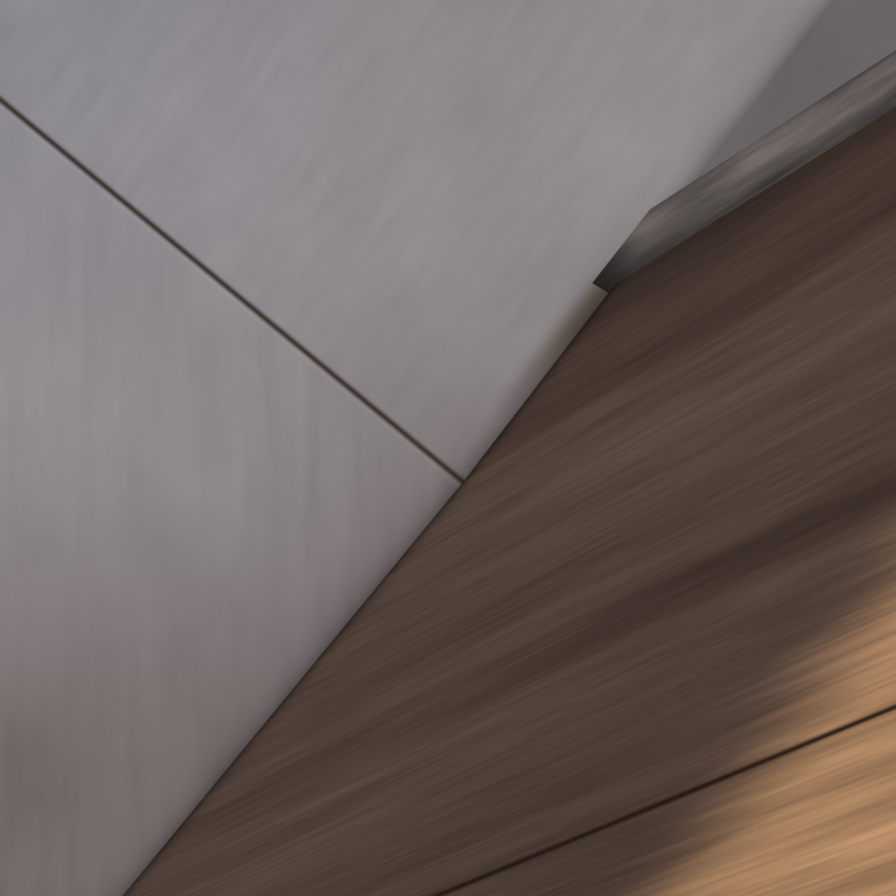
Write a WebGL 2 fragment shader that draws this texture.

```glsl
#version 300 es
precision highp float;
// Corner of a room: two brushed plaster panels meeting a wooden floor, with a grey skirting board.
// Half planes shape the surfaces; the boards fan out from one vanishing point,
// and stretched value noise gives the wood grain and the plaster strokes.

#define VANISH vec2(-2.11, -1.07)
#define JOINT vec2(0.517, 0.462)
#define SKIRT_BASE 0.627
#define BOARD_SEAM 0.4120
#define GRAIN_AMOUNT 0.13
#define PLASTER_AMOUNT 0.035
#define WALL_LIGHT vec3(0.565, 0.545, 0.555)
#define WALL_DARK vec3(0.430, 0.385, 0.380)
#define WOOD_DARK vec3(0.245, 0.190, 0.168)
#define WOOD_MID vec3(0.345, 0.280, 0.248)
#define WOOD_LIT vec3(0.640, 0.490, 0.360)
#define SKIRT_GREY vec3(0.415, 0.385, 0.375)

uniform vec2 u_resolution;
out vec4 fragColor;

float hash(vec2 p) {
    vec3 q = fract(vec3(p.xyx) * 0.1031);
    q += dot(q, q.yzx + 33.33);
    return fract((q.x + q.y) * q.z);
}

float noise(vec2 p) {
    vec2 i = floor(p), f = fract(p);
    f = f * f * (3.0 - 2.0 * f);
    return mix(mix(hash(i), hash(i + vec2(1, 0)), f.x),
               mix(hash(i + vec2(0, 1)), hash(i + vec2(1, 1)), f.x), f.y);
}

float fbm(vec2 p) {
    float sum = 0.0, amp = 0.5;
    for (int i = 0; i < 4; i++) {
        sum += amp * noise(p);
        p = p * 2.03 + 17.3;
        amp *= 0.5;
    }
    return sum / 0.9375;
}

// Bell-shaped falloff around zero
float bell(float x, float width) {
    x /= width;
    return exp(-x * x);
}

// Signed distance above the line through a with the given slope
float above(vec2 p, vec2 a, float slope) {
    return (p.y - a.y - slope * (p.x - a.x)) * inversesqrt(1.0 + slope * slope);
}

vec3 plaster(vec2 p, float edge, float seam) {
    float upper = smoothstep(-0.002, 0.002, seam);
    float shade = 0.85 * smoothstep(0.58, 0.08, p.y);
    shade = max(shade, 0.75 * exp(edge / 0.13) * smoothstep(0.8, 0.4, p.y));
    vec3 col = mix(WALL_LIGHT, WALL_DARK, shade);
    col += vec3(-0.015, -0.005, 0.014) * smoothstep(0.6, 0.0, p.x) * smoothstep(0.45, 1.0, p.y);

    // Diagonal strokes above the seam, upright ones below it
    vec2 slant = vec2(dot(p, vec2(0.82, -0.57)), dot(p, vec2(0.57, 0.82)));
    float strokes = mix(fbm(p * vec2(60.0, 7.0)), fbm(slant * vec2(85.0, 14.0)), upper);
    float clouds = fbm(p * 7.0 + 4.0);
    col += PLASTER_AMOUNT * (strokes - 0.5) + 0.055 * (clouds - 0.5);

    // Seam with a faint lit lip, fading out past the joint
    float live = step(p.x, JOINT.x + 0.004);
    col += 0.03 * live * bell(seam + 0.005, 0.003);
    col = mix(col, vec3(0.20, 0.165, 0.145), 0.88 * live * bell(seam, 0.0032));

    // Warm reflection near the outer corner, then the contact shadow
    float rise = smoothstep(0.52, 0.66, p.y) * smoothstep(0.72, 0.67, p.y);
    col = mix(col, vec3(0.34, 0.29, 0.24), 0.8 * rise * smoothstep(-0.032, -0.006, edge));
    return col * (1.0 - 0.28 * exp(edge / 0.012));
}

vec3 planks(vec2 p, float fan, float edge) {
    float along = length(p - VANISH);
    float fine = noise(vec2(fan * 900.0, along * 14.0));
    float broad = fbm(vec2(fan * 130.0, along * 3.0));
    float tone = 0.66 + 0.45 * (broad - 0.5);
    tone -= 0.42 * smoothstep(0.579, 0.587, fan);
    tone += 0.22 * bell(fan - 0.562, 0.020);
    float knots = smoothstep(0.5, 0.9, p.x + 0.25 * broad);
    tone -= (0.25 + 0.45 * knots) * bell(fan - 0.492 + 0.012 * (broad - 0.5), 0.007);
    tone -= 0.18 * smoothstep(0.46, 0.42, fan);
    vec3 col = mix(WOOD_DARK, WOOD_MID, clamp(tone, 0.0, 1.2));

    // Warm light spilling over the lower right
    float spill = 0.8 * (p.x - 0.73) - 0.6 * p.y + 0.05 * (broad - 0.5);
    float lit = smoothstep(-0.085, 0.095, spill);
    col = mix(col, WOOD_LIT * (0.85 + 0.3 * broad), lit * lit * (3.0 - 2.0 * lit));
    col *= 1.0 + GRAIN_AMOUNT * (fine - 0.5) + 0.1 * (broad - 0.5);

    // Gap between boards, shadow under the skirting and along the wall
    float gap = (fan - BOARD_SEAM) * (p.x - VANISH.x);
    col = mix(col, vec3(0.13, 0.085, 0.065), 0.9 * bell(gap, 0.0032));
    col *= 1.0 - 0.22 * smoothstep(0.612, SKIRT_BASE, fan);
    return col * (1.0 - 0.5 * exp(-edge / 0.004));
}

vec3 skirting(vec2 p, float top, float fan) {
    float streak = fbm(vec2(top * 130.0, p.x * 14.0));
    vec3 col = SKIRT_GREY * (0.68 + 0.55 * streak);
    col *= mix(0.62, 1.0, smoothstep(SKIRT_BASE, SKIRT_BASE + 0.012, fan));
    col *= mix(0.5, 1.0, smoothstep(0.665, 0.725, p.x));
    return col * (1.0 - 0.2 * bell(top, 0.004));
}

void main() {
    vec2 p = gl_FragCoord.xy / u_resolution;
    float soft = max(0.0012, 0.8 / u_resolution.y);

    // Positive edge lies on the floor side; the wall bends slightly at the joint
    float run = p.y < JOINT.y ? 0.8225 : 0.769;
    float edge = (p.x - JOINT.x - run * (p.y - JOINT.y)) * inversesqrt(1.0 + run * run);
    float seam = above(p, JOINT, -0.826);
    float fan = (p.y - VANISH.y) / (p.x - VANISH.x);

    float top = above(p, vec2(0.725, 0.766), 0.647);
    float end = above(p, vec2(0.661, 0.684), 1.28);
    float foot = above(p, vec2(0.661, 0.684), -0.6);
    float board = max(max(top, end), -foot);
    float ground = max(-edge, (fan - SKIRT_BASE) * (p.x - VANISH.x));

    vec3 col = plaster(p, min(edge, 0.0), seam);
    col = mix(col, skirting(p, top, fan), smoothstep(soft, -soft, board));
    col = mix(col, planks(p, fan, max(edge, 0.0)), smoothstep(soft, -soft, ground));
    fragColor = vec4(col, 1.0);
}
```
